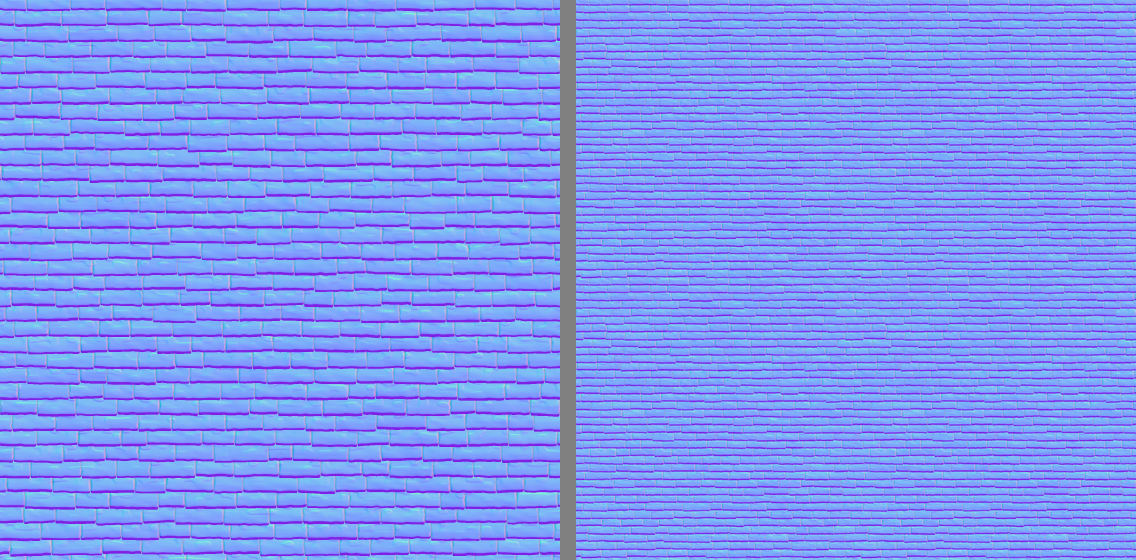
Left, the tile; right, the same tile 2 across and 2 down.
This texture map is drawn by a WebGL 2 fragment shader. Its source:

```glsl
#version 300 es
precision highp float;
// Tangent-space normal map of overlapping, hand-split roof shingles.
// Each sample finds its shingle, then sums slopes from the overlap profile,
// the side bevels and wrapped noise relief; the sum is encoded as a normal.

uniform vec2 u_resolution;
out vec4 fragColor;

const float ROWS = 36.0;
const float COLUMNS = 14.0;
const float ROW_OFFSET = 0.43;
const float ROW_SHIFT = 0.35;      // random slide of a course, in columns
const float JOINT_JITTER = 0.42;   // in columns
const float DROP = 0.13;           // lengths below are in row heights
const float SKEW = 0.10;
const float LIP_MIN = 0.11;
const float LIP_MAX = 0.17;
const float CORNER = 0.10;
const float GAP = 0.035;
const float BEVEL = 0.12;
const float LIP_SLOPE = -0.75;
const float LOW_SLOPE = 0.20;
const float HIGH_SLOPE = 0.46;
const float SIDE_SLOPE = 0.62;
const float CHIP_GAIN = 0.62;
const float WAVE_GAIN = 0.55;
const float GRAIN_GAIN = 0.07;
const float RELIEF_STEP = 0.0014;
const float BLUE_FALLOFF = 0.68;
const vec3 GAP_COLOR = vec3(0.60, 0.62, 0.80);
const int SAMPLES = 3;

struct Shingle {
    float left;    // distance to the left joint
    float right;   // distance to the right joint
    float rise;    // height above the lower edge
    vec2 id;
};

float hash(vec2 p) {
    vec3 q = fract(vec3(p.xyx) * 0.1031);
    q += dot(q, q.yzx + 33.33);
    return fract((q.x + q.y) * q.z);
}

// Value noise that wraps after a whole number of cells
float noise(vec2 uv, vec2 cells) {
    vec2 p = uv * cells;
    vec2 i = floor(p);
    vec2 f = fract(p);
    f = f * f * (3.0 - 2.0 * f);
    vec2 a = mod(i, cells);
    vec2 b = mod(i + 1.0, cells);
    return mix(mix(hash(a), hash(vec2(b.x, a.y)), f.x),
               mix(hash(vec2(a.x, b.y)), hash(b), f.x), f.y);
}

float joint(float column, float row) {
    return column + JOINT_JITTER * hash(vec2(mod(column, COLUMNS) + 71.0, row));
}

// Shingle of one course at p, with p in columns and rows
Shingle findShingle(vec2 p, float course) {
    float row = mod(course, ROWS);
    float x = p.x - 0.5 * mod(row, 2.0) - ROW_SHIFT * hash(vec2(row, 17.0));
    float column = floor(x);
    if (x < joint(column, row)) column -= 1.0;
    float start = joint(column, row);
    float end = joint(column + 1.0, row);
    float unit = ROWS / COLUMNS;

    Shingle s;
    s.id = vec2(mod(column, COLUMNS), row);
    s.left = (x - start) * unit;
    s.right = (end - x) * unit;
    float along = (x - start) / (end - start);
    float skew = mix(hash(s.id + 131.0), hash(s.id + 257.0), along);
    float corner = max(0.0, 1.0 - min(s.left, s.right) / CORNER);
    s.rise = p.y - course + DROP * hash(s.id + 43.0) + SKEW * skew
           - CORNER * corner * corner;
    return s;
}

// Heights of chipped hollows and slanted waves
vec2 relief(vec2 uv) {
    float chips = smoothstep(0.50, 0.80, noise(uv, vec2(62.0, 104.0)));
    float waves = noise(vec2(uv.x + uv.y, uv.y), vec2(44.0, 80.0));
    return vec2(chips, waves);
}

vec3 shade(vec2 uv) {
    vec2 wobble = vec2(noise(uv, vec2(90.0, 150.0)), noise(uv, vec2(110.0, 72.0))) - 0.5;
    vec2 p = uv * vec2(COLUMNS, ROWS) - vec2(0.0, ROW_OFFSET) + wobble * vec2(0.025, 0.06);

    // The course above hides this one wherever it hangs down
    float course = floor(p.y);
    Shingle s = findShingle(p, course + 1.0);
    if (s.rise < 0.0) s = findShingle(p, course);

    // Face leaning outward toward its rounded lower lip
    float lip = mix(LIP_MIN, LIP_MAX, hash(s.id + 89.0));
    float face = mix(LOW_SLOPE, HIGH_SLOPE, smoothstep(0.15, 0.85, s.rise));
    face *= smoothstep(lip - 0.03, lip + 0.14, s.rise);
    vec2 slope = vec2(0.05 * (hash(s.id + 7.0) - 0.5) - 0.01,
                      face + 0.10 * (hash(s.id + 29.0) - 0.5));

    // Relief, strongest under the overlap
    vec2 h = relief(uv);
    vec2 hx = h - relief(uv + vec2(RELIEF_STEP, 0.0));
    vec2 hy = h - relief(uv + vec2(0.0, RELIEF_STEP));
    float upper = smoothstep(0.40, 0.85, s.rise);
    vec2 gain = vec2(CHIP_GAIN * mix(0.12, 1.0, upper), WAVE_GAIN);
    slope += vec2(dot(hx, gain), dot(hy, gain));
    slope.y += GRAIN_GAIN * (noise(uv, vec2(30.0, 300.0)) - 0.5);

    // Uneven bevels along the joints
    float wear = mix(0.35, 1.3, noise(uv, vec2(56.0, 108.0)));
    float leftBevel = 1.0 - smoothstep(GAP, GAP + BEVEL * wear, s.left);
    float rightBevel = 1.0 - smoothstep(GAP, GAP + BEVEL * wear, s.right);
    slope.x += SIDE_SLOPE * wear * (rightBevel - leftBevel);

    // Steep lip and open gap
    float onLip = 1.0 - smoothstep(lip - 0.02, lip + 0.02, s.rise);
    slope = mix(slope, vec2(0.3 * slope.x, LIP_SLOPE), onLip);
    slope /= max(1.0, length(slope) / 0.9);
    float blue = sqrt(1.0 - BLUE_FALLOFF * dot(slope, slope));
    vec3 color = 0.5 + 0.5 * vec3(slope, blue);
    float gap = 1.0 - smoothstep(0.6 * GAP, 1.3 * GAP, min(s.left, s.right));
    return mix(color, GAP_COLOR, 0.8 * gap);
}

void main() {
    vec3 total = vec3(0.0);
    for (int i = 0; i < SAMPLES * SAMPLES; i++) {
        vec2 offset = (vec2(i % SAMPLES, i / SAMPLES) + 0.5) / float(SAMPLES) - 0.5;
        total += shade((gl_FragCoord.xy + offset) / u_resolution);
    }
    fragColor = vec4(total / float(SAMPLES * SAMPLES), 1.0);
}
```
